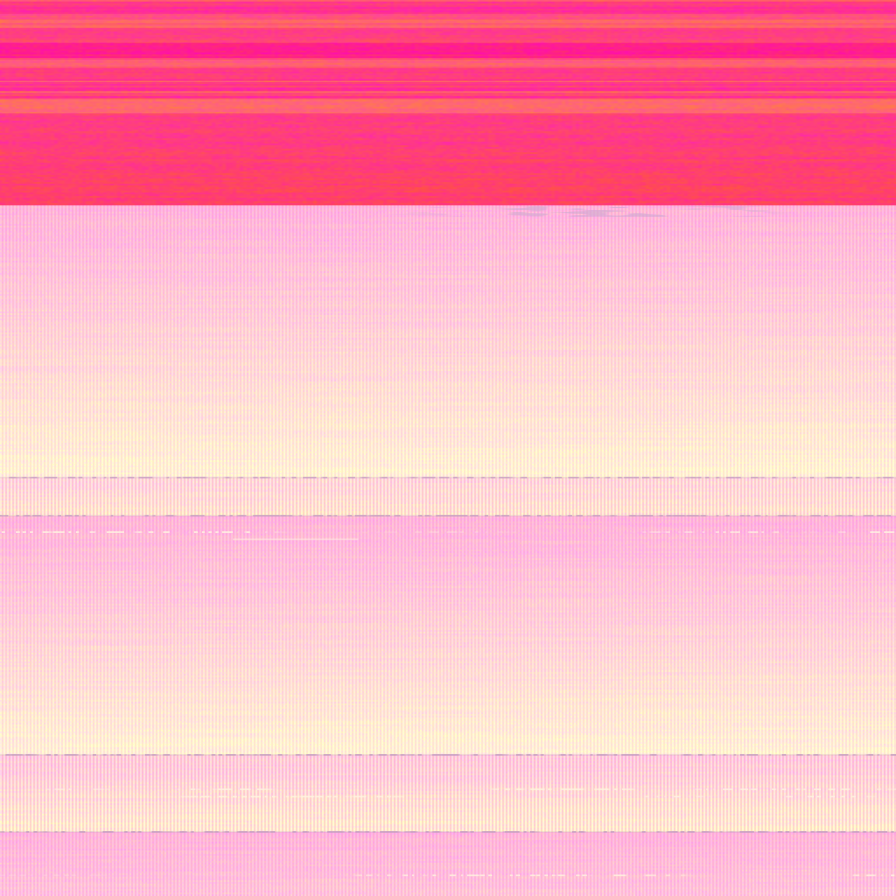
A three.js fragment shader for this background:

```glsl
// Stacked horizontal bands: hot red streaks on top, then pink-to-cream fades.
// Row noise makes the streaks, fine sines make the dotted pinstripes,
// and hashed dashes break up the seams between bands.
varying vec2 vUv;

float hash(vec2 p) {
  return fract(sin(dot(p, vec2(12.9898, 78.233))) * 43758.5);
}

float noise(vec2 p) {
  vec2 i = floor(p);
  vec2 f = smoothstep(0.0, 1.0, p - i);
  return mix(mix(hash(i), hash(i + vec2(1.0, 0.0)), f.x),
             mix(hash(i + vec2(0.0, 1.0)), hash(i + vec2(1.0, 1.0)), f.x), f.y);
}

// Soft-edged mask between two depths
float band(float depth, float start, float end) {
  float soft = 0.0008;
  return smoothstep(start - soft, start + soft, depth)
       - smoothstep(end - soft, end + soft, depth);
}

// Thin horizontal line, about 1/512 thick
float seam(float depth, float at) {
  return 1.0 - smoothstep(0.0005, 0.0015, abs(depth - at));
}

// Seam broken into tiny dashes, each line with its own pattern
float dashedSeam(vec2 uv, float at) {
  float dash = smoothstep(0.3, 0.7, noise(vec2(uv.x * 256.0, floor(at * 90.0))));
  return seam(1.0 - uv.y, at) * mix(0.25, 0.85, dash);
}

// Fine dots that gather in loose clusters along a line
float dottedThread(vec2 uv, float at) {
  float row = floor(at * 300.0);
  float dots = smoothstep(0.4, 0.7, noise(vec2(uv.x * 256.0, row)));
  float clusters = smoothstep(0.35, 0.7, noise(vec2(uv.x * 12.0, row + 5.0)));
  return seam(1.0 - uv.y, at) * dots * clusters;
}

vec3 fade(float depth, float start, float end) {
  float t = clamp((depth - start) / (end - start), 0.0, 1.0);
  return mix(vec3(1.0, 0.70, 0.86), vec3(1.0, 0.945, 0.83), t);
}

// Red header: wide coloured bars with finer streaks laid over them
vec3 redStreaks(vec2 uv, float depth) {
  vec3 red = vec3(1.0, 0.25, 0.42);
  vec3 magenta = vec3(1.0, 0.17, 0.57);
  vec3 coral = vec3(1.0, 0.42, 0.44);
  float y = uv.y * 512.0 - 0.5;
  float row = noise(vec2(3.0, y));
  float streak = noise(vec2(uv.x * 40.0, y)) - 0.5;
  float grain = noise(vec2(uv.x * 256.0, y)) - 0.5;
  float busy = 1.0 - smoothstep(0.108, 0.112, depth);

  vec3 color = mix(vec3(1.0, 0.24, 0.50), red, smoothstep(0.13, 0.22, depth));
  color = mix(color, magenta, busy * smoothstep(0.4, 0.85, row) * 0.7);
  color = mix(color, coral, busy * (1.0 - smoothstep(0.1, 0.3, row)) * 0.6);
  color = mix(color, coral, 0.55 * band(depth, 0.0156, 0.031));
  color = mix(color, vec3(1.0, 0.28, 0.47), 0.6 * band(depth, 0.031, 0.047));
  color = mix(color, vec3(1.0, 0.10, 0.56), 0.85 * band(depth, 0.048, 0.065));
  color = mix(color, coral, 0.75 * band(depth, 0.0664, 0.0745));
  color = mix(color, coral, 0.9 * band(depth, 0.1107, 0.1265));
  color += vec3(0.0, 0.05, -0.14) * streak + vec3(0.0, 0.07, -0.12) * grain;
  return color + vec3(0.0, -0.05, 0.10) * (row - 0.5);
}

void main() {
  float depth = 1.0 - vUv.y;
  vec2 cell = vUv * 512.0;
  float stripe = sin(cell.x * 3.14159);
  float weave = stripe * sin(cell.y * 3.14159);
  float rowTone = noise(vec2(vUv.x * 8.0, cell.y - 0.5)) - 0.5;
  float speck = noise(cell - 0.5) - 0.5;

  // Pink-to-cream fades
  vec3 color = fade(depth, 0.229, 0.533);
  color = mix(color, fade(depth, 0.5755, 0.843), band(depth, 0.5755, 0.8424));
  color = mix(color, fade(depth, 0.9284, 1.2), band(depth, 0.9284, 1.1));

  // Paler ribbons with bolder pinstripes
  float upperRibbon = band(depth, 0.533, 0.5755);
  float lowerRibbon = band(depth, 0.8424, 0.9284);
  color = mix(color, mix(vec3(1.0, 0.83, 0.86), vec3(1.0, 0.88, 0.82),
                         smoothstep(0.533, 0.5755, depth)), upperRibbon);
  color = mix(color, mix(vec3(1.0, 0.79, 0.86), vec3(1.0, 0.90, 0.82),
                         smoothstep(0.8424, 0.9284, depth)), lowerRibbon);
  float ribbons = upperRibbon + lowerRibbon;
  color += vec3(0.0, 0.045, 0.02) * stripe * (1.0 + 0.6 * ribbons);
  color += vec3(0.0, 0.025, -0.03) * weave;
  color += vec3(0.0, 0.05, -0.05) * rowTone + vec3(0.0, 0.05, -0.07) * speck;

  // Broken grey-violet seams
  float seams = dashedSeam(vUv, 0.533) + dashedSeam(vUv, 0.5755)
              + dashedSeam(vUv, 0.8424) + dashedSeam(vUv, 0.9284);
  color = mix(color, vec3(0.78, 0.62, 0.76), seams);

  // Pale dotted threads and one short solid one
  float threads = dottedThread(vUv, 0.594) + dottedThread(vUv, 0.881)
                + dottedThread(vUv, 0.889) + dottedThread(vUv, 0.977);
  threads += seam(depth, 0.602) * band(vUv.x, 0.26, 0.40) * 0.6;
  color = mix(color, vec3(1.0, 0.96, 0.88), threads * 0.8);

  // Cool flecks just below the header
  float flecks = smoothstep(0.5, 0.8, noise(vec2(vUv.x * 45.0, cell.y - 0.5)));
  flecks *= band(depth, 0.23, 0.242) * smoothstep(0.4, 0.6, vUv.x);
  flecks *= 1.0 - smoothstep(0.8, 0.9, vUv.x);
  color = mix(color, vec3(0.80, 0.66, 0.82), flecks * 0.6);

  color = mix(redStreaks(vUv, depth), color, smoothstep(0.2284, 0.23, depth));
  gl_FragColor = vec4(clamp(color, 0.0, 1.0), 1.0);
}
```
